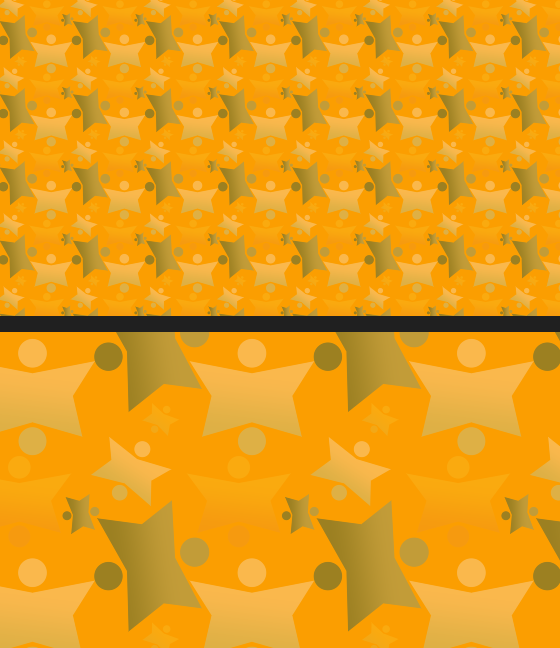
Top: the whole. Bottom: its middle third, enlarged.
A WebGL 2 fragment shader for this pattern:

```glsl
#version 300 es
precision highp float;
// Repeating square tile of four-limbed stars on orange. Each star is a mirrored
// polygon distance field with one disc above and one below, turned, scaled and
// shaded by a gradient along its axis; offsets wrap so figures cross tile edges.

uniform vec2 u_resolution;
out vec4 fragColor;

const float TILES_DOWN = 4.32;
const vec3 ORANGE = vec3(0.985, 0.620, 0.005);

// Signed distance to the limbed star; arm and leg are half spans.
float starBody(vec2 p, float arm, float leg) {
    p.x = abs(p.x);
    vec2 v[5] = vec2[5](vec2(0.0, 0.68), vec2(arm, 1.0), vec2(1.07, 0.08),
                        vec2(leg, -1.0), vec2(0.0, -0.62));
    float dist = 1e5;
    float side = 1.0;
    for (int i = 0; i < 4; i++) {
        vec2 a = v[i];
        vec2 e = v[i + 1] - a;
        vec2 w = p - a;
        dist = min(dist, length(w - e * clamp(dot(w, e) / dot(e, e), 0.0, 1.0)));
        // Flip the sign for each edge crossed by a ray to the right.
        bool spans = (a.y > p.y) != (v[i + 1].y > p.y);
        if (spans && w.x < e.x * w.y / e.y) side = -side;
    }
    return side * dist;
}

float coverage(float dist, float pixel) {
    return 1.0 - smoothstep(-0.6 * pixel, 0.6 * pixel, dist);
}

// Wrapped offset from a centre, turned clockwise and scaled to the figure.
vec2 localSpace(vec2 p, vec2 center, float turn, float size) {
    vec2 d = p - center;
    d -= round(d);
    d.y = -d.y;
    float c = cos(turn);
    float s = sin(turn);
    return vec2(c * d.x - s * d.y, s * d.x + c * d.y) / size;
}

// Star and its two discs; limbs holds the arm and leg half spans.
vec3 figure(vec3 base, vec2 p, vec2 center, float turn, float size,
            vec2 limbs, vec3 low, vec3 high, float pixel) {
    vec2 q = localSpace(p, center, turn, size);
    float px = pixel / size;
    float shade = smoothstep(-1.0, 0.7, q.y + 0.12 * q.x);
    vec3 col = mix(base, mix(low, high, shade),
                   coverage(starBody(q, limbs.x, limbs.y), px));
    col = mix(col, high, coverage(length(q - vec2(0.0, 1.21)) - 0.38, px));
    return mix(col, low, coverage(length(q + vec2(0.0, 1.12)) - 0.37, px));
}

void main() {
    float pixel = TILES_DOWN / u_resolution.y;
    // Tile coordinates, measured down from the top left corner.
    vec2 p = vec2(gl_FragCoord.x, u_resolution.y - gl_FragCoord.y) * pixel;

    vec3 paleHigh = vec3(0.98, 0.72, 0.30);
    vec3 paleLow = vec3(0.87, 0.69, 0.27);
    vec3 oliveHigh = vec3(0.76, 0.61, 0.22);
    vec3 oliveLow = vec3(0.61, 0.50, 0.13);
    vec3 faintHigh = vec3(0.98, 0.665, 0.06);
    vec3 faintLow = vec3(0.965, 0.605, 0.06);
    vec3 amber = vec3(0.95, 0.66, 0.09);

    vec3 col = ORANGE;
    // Faint background figures.
    col = figure(col, p, vec2(0.64, 0.22), 0.0, 0.135, vec2(1.75, 1.4),
                 faintLow, faintHigh, pixel);
    col = figure(col, p, vec2(0.283, 0.84), 0.55, 0.045, vec2(1.6, 1.5),
                 amber, faintHigh, pixel);
    // Pale figures, large and medium.
    col = figure(col, p, vec2(0.70, 0.745), 0.0, 0.172, vec2(1.65, 1.32),
                 paleLow, paleHigh, pixel);
    col = figure(col, p, vec2(0.147, 0.077), 0.48, 0.096, vec2(1.66, 1.6),
                 paleLow, paleHigh, pixel);
    // Olive figures, large and small.
    col = figure(col, p, vec2(0.235, 0.50), 1.30, 0.175, vec2(1.46, 1.53),
                 oliveLow, oliveHigh, pixel);
    col = figure(col, p, vec2(0.918, 0.268), 1.42, 0.055, vec2(1.5, 1.55),
                 oliveLow, oliveHigh, pixel);

    fragColor = vec4(col, 1.0);
}
```
